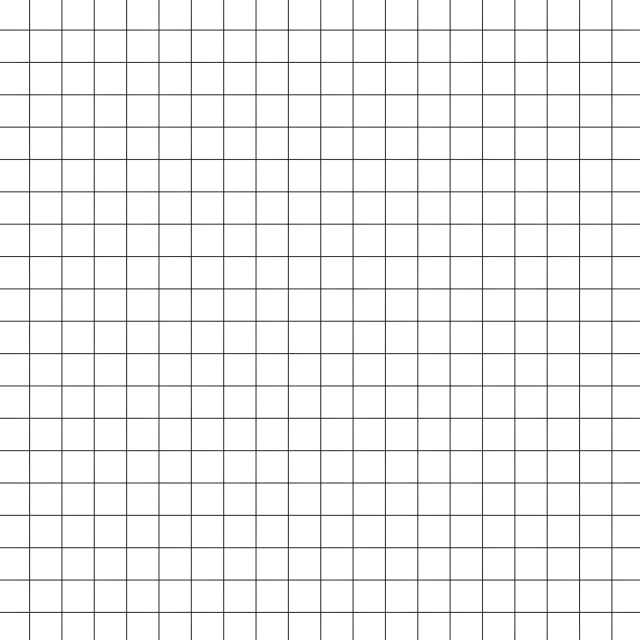
This pattern is drawn by a Shadertoy shader. Its source:

```glsl
// Square graph-paper grid: thin near-black rules on white, with faint ink variation.

const float PITCH = 0.05055;                  // 19 rules each way
const vec2 FIRST_RULE = vec2(0.0462, 0.0431); // lowest, leftmost rule centres
const float RULE_WIDTH = 0.00152;
const vec3 PAPER = vec3(1.0);
const vec3 INK = vec3(0.10);

float hash(vec2 p) {
    p = fract(p * vec2(0.1031, 0.1137));
    p += dot(p, p.yx + 33.33);
    return fract((p.x + p.y) * p.x * 47.0);
}

// Smooth noise along one rule, seeded by the rule's index
float ruleNoise(float along, float rule) {
    float cell = floor(along);
    float blend = smoothstep(0.0, 1.0, fract(along));
    return mix(hash(vec2(cell, rule)), hash(vec2(cell + 1.0, rule)), blend);
}

// Share of a filter window covered by a band of the given width
float bandCoverage(float dist, float width, float window) {
    float overlap = 0.5 * (width + window) - abs(dist);
    return clamp(overlap, 0.0, min(width, window)) / window;
}

// Ink of the nearest parallel rule; cellPos counts pitches across the rules
float ruleInk(float cellPos, float along, float seed, float window) {
    float rule = round(cellPos);
    float dist = (cellPos - rule) * PITCH;
    float strength = mix(0.93, 1.0, ruleNoise(along * 1.5, rule + seed));
    return strength * bandCoverage(dist, RULE_WIDTH, window);
}

void mainImage(out vec4 fragColor, in vec2 fragCoord) {
    vec2 uv = fragCoord / iResolution.y;
    vec2 grid = (uv - FIRST_RULE) / PITCH;
    float window = 1.12 / iResolution.y; // slightly wider than a pixel

    // Vertical and horizontal rules, merged at the crossings
    float vertical = ruleInk(grid.x, grid.y, 7.0, window);
    float horizontal = ruleInk(grid.y, grid.x, 61.0, window);
    float ink = 1.0 - (1.0 - vertical) * (1.0 - horizontal);

    fragColor = vec4(mix(PAPER, INK, ink), 1.0);
}
```
